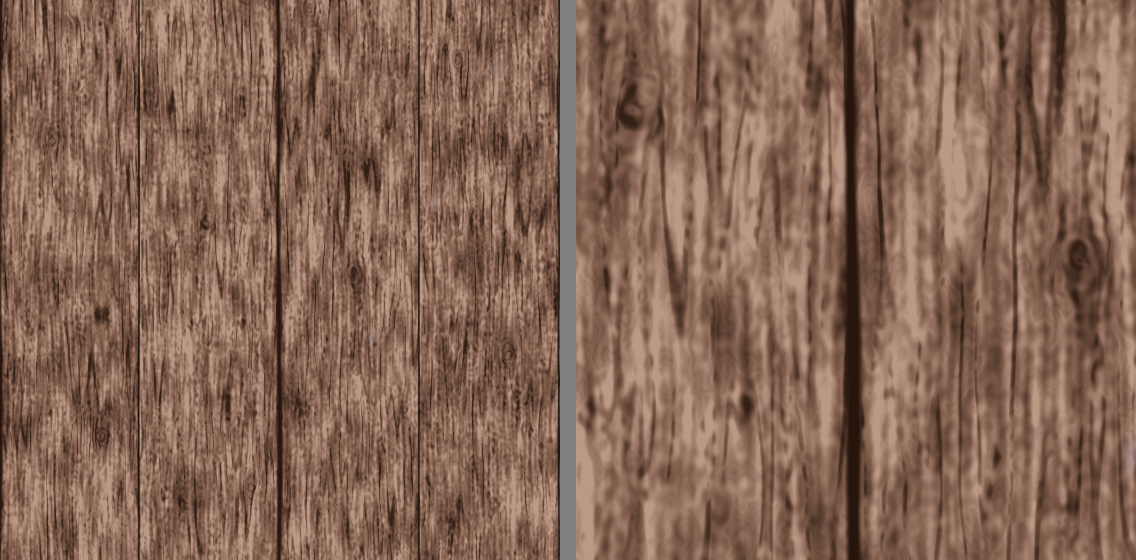
Left, the full canvas; right, a detail of the centre.
Write a Shadertoy shader that draws this texture.

```glsl
float hash(vec2 cell) {
    return fract(sin(dot(cell, vec2(127.1, 311.7))) * 43758.5);
}

float cornerSlope(vec2 cell, vec2 offset) {
    float angle = 6.2832 * hash(cell);
    return dot(vec2(cos(angle), sin(angle)), offset);
}

float gradientNoise(vec2 p) {
    vec2 cell = floor(p), f = fract(p), e = vec2(1, 0);
    vec2 u = f * f * f * (f * (f * 6.0 - 15.0) + 10.0);
    float low = mix(cornerSlope(cell, f), cornerSlope(cell + e.xy, f - e.xy), u.x);
    float high = mix(cornerSlope(cell + e.yx, f - e.yx), cornerSlope(cell + e.xx, f - e.xx), u.x);
    return mix(low, high, u.y);
}

// Dark brown through mid brown to pale, weathered tan
vec3 woodColour(float tone) {
    vec3 colour = mix(vec3(0.20, 0.12, 0.08), vec3(0.52, 0.38, 0.31), clamp((tone - 0.2) / 0.32, 0.0, 1.0));
    return mix(colour, vec3(0.73, 0.60, 0.52), clamp((tone - 0.52) / 0.21, 0.0, 1.0));
}

// Knots: x and y carry the grain displacement, z the ring shading
vec3 knots(vec2 p) {
    vec3 total = vec3(0);
    for (int i = 0; i < 8; i++) {
        float k = float(i);
        vec2 centre = vec2(mod(k, 4.0) * 0.25 + 0.04 + 0.17 * fract(k * 0.618 + 0.84), fract(k * 0.382 + 0.22));
        vec2 d = (p - centre) / (vec2(0.012, 0.018) * (0.7 + 0.6 * hash(vec2(k, 9))));
        float r = length(d + 0.5 * gradientNoise(p * 90.0));
        float fall = exp(-r * r * 0.6);
        total.xy -= d * fall * vec2(0.008, 0.003);
        total.z += fall * (0.09 * sin(r * 9.0) - 0.10);
    }
    return total;
}

float grainTone(vec2 p) {
    // Fibres wander slightly along their length
    p.x += 0.006 * gradientNoise(p * vec2(9, 5)) + 0.0016 * gradientNoise(p * vec2(40, 22));
    float speckle = gradientNoise(p * vec2(175, 105));
    float streak = gradientNoise(p * vec2(72, 5));
    float patches = gradientNoise(p * vec2(33, 13) + 7.3);
    float tone = 0.565 + 0.12 * gradientNoise(p * vec2(9, 4));
    tone += 0.19 * streak + 0.15 * patches + 0.20 * speckle;
    tone += 0.24 * gradientNoise(p * vec2(190, 13) + 31.7);
    tone += 0.12 * gradientNoise(p * vec2(120, 42) + 63.1);

    // Ragged worn patches, some stained and some bleached
    float wear = gradientNoise(p * vec2(24, 11) + 17.9) + 0.45 * speckle + 0.3 * streak;
    tone -= 0.10 * smoothstep(0.16, 0.32, wear);
    tone += 0.07 * smoothstep(0.20, 0.36, -wear);

    // Hairline cracks along the fibres
    float coarse = abs(gradientNoise(p * vec2(46, 3.2) + 5.1));
    float fine = abs(gradientNoise(p * vec2(85, 8) + 41.3));
    float broken = gradientNoise(p * vec2(21, 8) + 83.7) + 0.3 * speckle;
    tone -= 0.25 * (1.0 - smoothstep(0.02, 0.09, coarse)) * smoothstep(0.02, 0.25, broken);
    tone -= 0.17 * (1.0 - smoothstep(0.03, 0.14, fine)) * smoothstep(0.0, 0.25, -broken);
    return tone;
}

void mainImage(out vec4 fragColor, in vec2 fragCoord) {
    vec2 p = fragCoord / iResolution.xy;
    float pixel = 1.0 / iResolution.y;

    // Four planks, each with its own grain and overall tone
    float plank = floor((p.x + 0.002) * 4.0);
    vec3 knot = knots(p);
    float tone = grainTone(p + knot.xy + plank * vec2(3.17, 5.41)) + knot.z;
    tone += 0.018 * sin(plank * 1.7 - 0.6);

    // Wide, uneven gaps alternate with narrow, straight ones
    float seam = round(p.x * 4.0);
    float wide = seam < 4.0 ? 1.0 - mod(seam, 2.0) : 0.0;
    float drift = gradientNoise(vec2(p.y * 5.0, seam + 0.5));
    float ragged = gradientNoise(vec2(p.y * 30.0, seam + 4.5));
    float side = p.x - seam * 0.25 + 0.002 - drift * mix(0.001, 0.004, wide);
    float gap = abs(side);
    float halfWidth = mix(0.0013, 0.0036 + 0.002 * drift + 0.0015 * ragged, wide);

    // Shaded plank edges and a pale rim beside the narrow gaps
    tone -= mix(0.07, 0.17, wide) * exp(-gap / mix(0.004, 0.007, wide));
    tone += 0.10 * (1.0 - wide) * smoothstep(0.001, 0.003, side) * (1.0 - smoothstep(0.003, 0.006, side));
    vec3 colour = woodColour(tone);

    // Faint cool smudges
    for (int i = 0; i < 3; i++) {
        float k = float(i);
        vec2 d = (p - vec2(0.665 + 0.11 * k, 0.395 + 0.24 * k)) / vec2(0.006, 0.011);
        colour = mix(colour, vec3(0.60, 0.53, 0.56), 0.5 * exp(-dot(d, d)));
    }

    vec3 gapColour = mix(vec3(0.09, 0.06, 0.05), vec3(0.15, 0.08, 0.05), wide);
    float soft = pixel + 0.0015 * wide;
    colour = mix(gapColour, colour, smoothstep(halfWidth - soft, halfWidth + soft, gap));
    fragColor = vec4(colour, 1.0);
}
```
